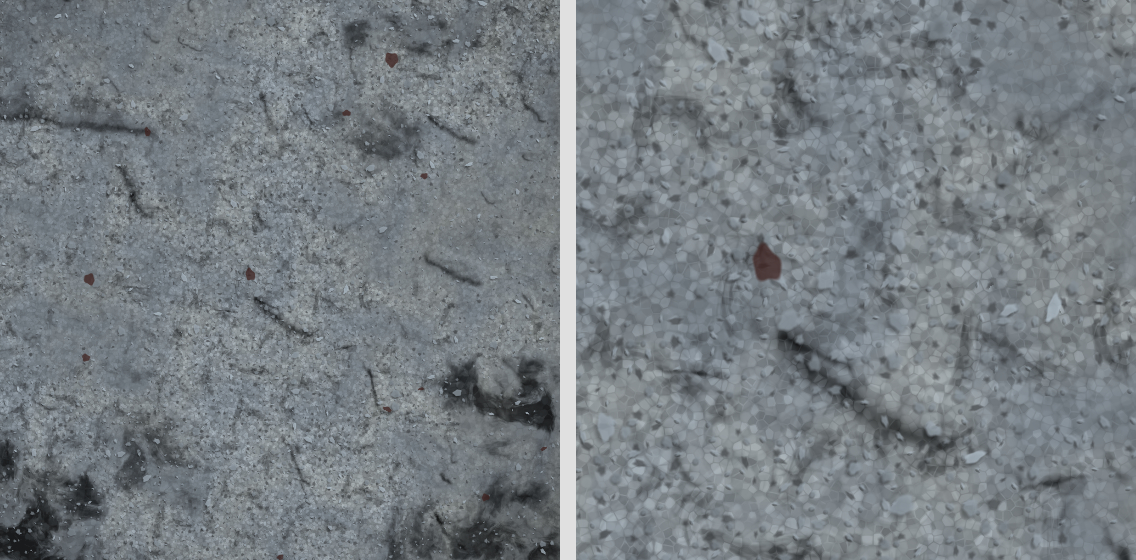
Left: the whole. Right: its middle third, enlarged.
Write a three.js fragment shader that draws this texture.

```glsl
// Underwater seabed: blue-grey sand with grit, shell chips, half-buried coral and dark rubble.
varying vec2 vUv;
const vec2 LIGHT_DIR = vec2(0.6, 0.8);
const vec3 WATER_TINT = vec3(0.93, 1.0, 1.06);
const vec3 SILT_TINT = vec3(0.97, 1.0, 0.99);
const vec3 SHELL = vec3(0.64, 0.69, 0.73);
const vec3 DARK_CHIP = vec3(0.22, 0.23, 0.24);
const vec3 RUST = vec3(0.24, 0.13, 0.12);

float hash(vec2 p) {
  vec3 q = fract(p.xyx * vec3(0.1031, 0.1030, 0.0973));
  q += dot(q, q.yzx + 33.33);
  return fract((q.x + q.y) * q.z);
}
vec2 hash2(vec2 p) { return vec2(hash(p), hash(p + 57.3)); }
mat2 turn(float a) { return mat2(cos(a), sin(a), -sin(a), cos(a)); }
vec2 neighbour(vec2 p, int k) {
  return floor(p) + vec2(mod(float(k), 3.0), floor((float(k) + 0.5) / 3.0)) - 1.0;
}

// Warped, rotated sines: soft irregular mottling around zero.
float layeredSines(vec2 p) {
  float sum = 0.0, amp = 0.5;
  for (int i = 0; i < 6; i++) {
    p = turn(1.1) * p * 1.75 + 2.7;
    p += 0.5 * sin(p.yx);
    sum += amp * sin(p.x + 1.2 * sin(p.y));
    amp *= 0.62;
  }
  return sum;
}

// Cellular grains of random brightness with darkened gaps.
float grit(vec2 p) {
  vec3 best = vec3(9.0, 9.0, 0.0);
  for (int k = 0; k < 9; k++) {
    vec2 id = neighbour(p, k);
    float d = length(p - id - hash2(id));
    if (d < best.x) best = vec3(d, best.x, hash(id + 21.7));
    else best.y = min(best.y, d);
  }
  return (best.z - 0.5) * smoothstep(0.0, 0.25, best.y - best.x) - 0.3 * smoothstep(0.45, 0.9, best.x);
}

// Scattered rounded chips: coverage, cast shadow, random brightness.
vec3 chips(vec2 p, float scale, float density) {
  vec3 result = vec3(0.0);
  vec2 q = p * scale;
  float soft = 0.0015 * scale;
  for (int k = 0; k < 9; k++) {
    vec2 id = neighbour(q, k);
    if (hash(id + 9.1) > density) continue;
    vec2 r = hash2(id + 3.3);
    mat2 spin = turn(6.283 * hash(id + 31.7));
    vec2 stretch = vec2(1.0, 1.1 + 1.3 * r.y * r.y);
    vec2 offset = q - id - 0.2 - 0.6 * r;
    vec2 d = spin * offset * stretch;
    float size = mix(0.15, 0.36, r.x * r.x);
    float angle = atan(d.y, d.x + 0.0001);
    float dist = length(d) * (1.0 + 0.1 * sin(3.0 * angle + 6.0 * r.x) + 0.08 * sin(5.0 * angle));
    float cover = 1.0 - smoothstep(-soft, soft, dist - size);
    float shade = 1.0 - smoothstep(0.6, 1.4, length(spin * (offset + 0.12 * LIGHT_DIR) * stretch) / size);
    if (cover > result.x) result.z = r.y;
    result.xy = max(result.xy, vec2(cover, shade));
  }
  return result;
}

// Relief of a buried rod: lit side positive, crescent of shadow negative.
float rod(vec2 p, vec2 a, vec2 b, float radius) {
  vec2 axis = b - a;
  vec2 v = p - a - axis * clamp(dot(p - a, axis) / dot(axis, axis), 0.0, 1.0);
  float dist = length(v) / radius;
  float lit = dot(v, LIGHT_DIR) / (radius * max(dist, 0.001));
  float rim = (dist - 1.0) / 0.3;
  return 0.08 * (1.0 - smoothstep(0.75, 1.1, dist)) * lit * dist
    - 0.22 * exp(-rim * rim) * smoothstep(0.0, 0.9, -lit);
}

// Sparse coral sticks at random angles.
float sticks(vec2 p, float scale, float density) {
  float relief = 0.0;
  vec2 q = p * scale;
  for (int k = 0; k < 9; k++) {
    vec2 id = neighbour(q, k), r = hash2(id + 14.2), center = id + 0.2 + 0.6 * r;
    vec2 reach = turn(6.283 * hash(id + 8.8)) * vec2(0.08 + 0.2 * r.x, 0.0);
    float present = step(hash(id + 4.9), density) * (0.4 + 0.6 * r.x);
    relief += present * rod(q, center - reach, center + reach, 0.08 + 0.08 * r.y);
  }
  return relief;
}

// Ragged elliptical patch.
float blob(vec2 p, vec2 center, vec2 radius, float ragged) {
  return 1.0 - smoothstep(0.4, 1.15, length((p - center) / radius) + 0.5 * ragged);
}

void main() {
  vec2 p = vUv;
  float broad = layeredSines(p * 2.5), ragged = layeredSines(p * 14.0 + 5.0);
  float crumbs = layeredSines(p * 34.0);
  vec2 bent = p + 0.009 * vec2(ragged, layeredSines(p * 12.0 + 19.0));
  float gravel = smoothstep(-0.5, 0.4, broad + 0.5 * ragged - 0.5 * (p.x - 0.5));
  // Sand, grit and soft mounds
  float tone = 0.523 + 0.045 * broad + 0.03 * ragged;
  tone += mix(0.08, 0.16, gravel) * (grit(p * 190.0) + 0.7 * grit(p * 95.0 + 3.1));
  tone -= 0.14 * mix(0.4, 1.0, gravel) * smoothstep(0.3, 0.9, crumbs);
  tone += 0.04 * (layeredSines(p * 9.0) - layeredSines((p + 0.008 * LIGHT_DIR) * 9.0));
  // Buried coral
  tone += sticks(bent, 7.0, 0.4) + 0.8 * sticks(bent + 4.3, 15.0, 0.35);
  tone += rod(bent, vec2(-0.05, 0.825), vec2(0.265, 0.79), 0.026);
  tone += rod(bent, vec2(0.485, 0.465), vec2(0.545, 0.43), 0.026);
  // Rubble with dark crevices
  float rubble = max(blob(p, vec2(0.89, 0.28), vec2(0.15, 0.08), ragged), blob(p, vec2(0.05, 0.09), vec2(0.15, 0.14), ragged));
  rubble = max(rubble, 0.7 * blob(p, vec2(0.27, 0.19), vec2(0.09, 0.13), ragged));
  rubble = max(rubble, 0.8 * blob(p, vec2(0.9, 0.03), vec2(0.24, 0.1), ragged));
  rubble = max(rubble, 0.6 * blob(p, vec2(0.67, 0.75), vec2(0.08, 0.08), ragged));
  rubble = max(rubble, 0.8 * blob(p, vec2(0.75, 0.93), vec2(0.14, 0.04), ragged));
  rubble = max(rubble, 0.5 * blob(p, vec2(0.12, 0.81), vec2(0.18, 0.035), ragged));
  float crevice = smoothstep(-0.45, 0.45, layeredSines(bent * 20.0 + 8.0) + 0.3 * crumbs);
  tone = mix(tone, mix(0.45, 0.14, crevice) + 0.13 * grit(bent * 75.0), 0.85 * rubble);
  tone -= 0.13 * smoothstep(0.45, 0.8, length(p - vec2(0.46, 0.5)));
  float silt = clamp(0.3 + 0.4 * ragged + 0.3 * (p.x - 0.5), 0.0, 0.8);
  vec3 color = max(tone, 0.1) * mix(WATER_TINT, SILT_TINT, silt);
  // Chips of shell and stone
  vec3 fine = chips(p + 2.9, 100.0, 0.12 + 0.3 * gravel), large = chips(p, 45.0, 0.07 + 0.16 * gravel);
  color = mix(color, DARK_CHIP, 0.6 * chips(p + 7.7, 95.0, 0.08 + 0.2 * gravel).x);
  color *= 1.0 - 0.28 * max(fine.y, large.y);
  color = mix(color, SHELL * (0.8 + 0.25 * fine.z), 0.65 * fine.x);
  color = mix(color, SHELL * (0.75 + 0.35 * large.z), 0.75 * large.x);
  color = mix(color, RUST, 0.75 * chips(p + 1.4, 28.0, 0.01).x);
  gl_FragColor = vec4(color, 1.0);
}
```
